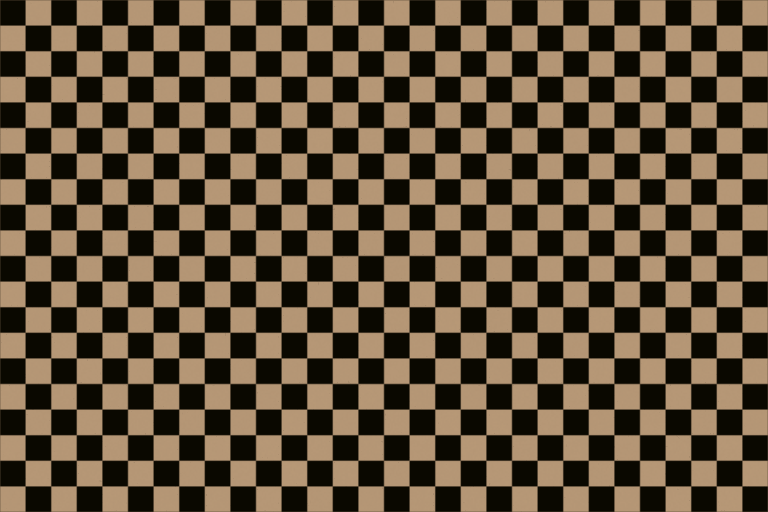
Reproduce this pattern procedurally as a WebGL 2 fragment shader.

```glsl
#version 300 es
precision highp float;
// A checkerboard of tan and near-black squares, 30 across and 20 down.
// Signed edge distances on both axes are multiplied into a soft checker;
// faint tone shifts and specks near the rims come from a wrapping hash.

#define REPEATS vec2(30.0, 20.0)
#define TAN_COLOR vec3(0.71, 0.59, 0.46)
#define DARK_COLOR vec3(0.04, 0.03, 0.00)
#define EDGE_SOFTNESS 0.03
#define TONE_VARIATION 0.012
#define GRAIN_PER_CELL 16.0
#define GRAIN_STRENGTH 0.012
#define SPECK_CHANCE 0.05
#define SPECK_STRENGTH 0.10

uniform vec2 u_resolution;
out vec4 fragColor;

// Sine-free hash in 0..1
float hash(vec2 p) {
    vec3 q = fract(vec3(p.xyx) * 0.1031);
    q += dot(q, q.yzx + 33.33);
    return fract((q.x + q.y) * q.z);
}

// Bilinear noise that wraps after the given whole period
float wrapNoise(vec2 p, vec2 period) {
    vec2 i = floor(p), f = fract(p);
    f = f * f * (3.0 - 2.0 * f);
    vec2 lo = mod(i, period), hi = mod(i + 1.0, period);
    return mix(mix(hash(lo), hash(vec2(hi.x, lo.y)), f.x),
               mix(hash(vec2(lo.x, hi.y)), hash(hi), f.x), f.y);
}

void main() {
    vec2 grid = gl_FragCoord.xy / u_resolution * REPEATS;
    vec2 cell = mod(floor(grid), REPEATS);
    vec2 pixel = REPEATS / u_resolution;

    // Soft checker: each axis runs from -1 to 1 across its edges
    vec2 edge = 0.5 - abs(fract(grid) - 0.5);
    vec2 side = 1.0 - 2.0 * mod(cell, 2.0);
    vec2 wave = side * clamp(edge / max(vec2(EDGE_SOFTNESS), 0.5 * pixel), 0.0, 1.0);
    float tanMask = 0.5 + 0.5 * wave.x * wave.y;

    // Slight tone shift per square and fine grain
    float grain = wrapNoise(grid * GRAIN_PER_CELL, REPEATS * GRAIN_PER_CELL);
    float tone = (hash(cell + 17.0) - 0.5) * TONE_VARIATION
               + (grain - 0.5) * GRAIN_STRENGTH;

    // Sparse faint specks close to the rim of the tan squares
    float rim = min(edge.x, edge.y);
    float rimBand = 1.0 - smoothstep(0.08, 0.18, rim);
    float speck = smoothstep(1.0 - 2.0 * SPECK_CHANCE, 1.0, grain) * rimBand;

    vec3 tanTone = TAN_COLOR * (1.0 + tone - SPECK_STRENGTH * speck);
    fragColor = vec4(mix(DARK_COLOR, tanTone, tanMask), 1.0);
}
```
